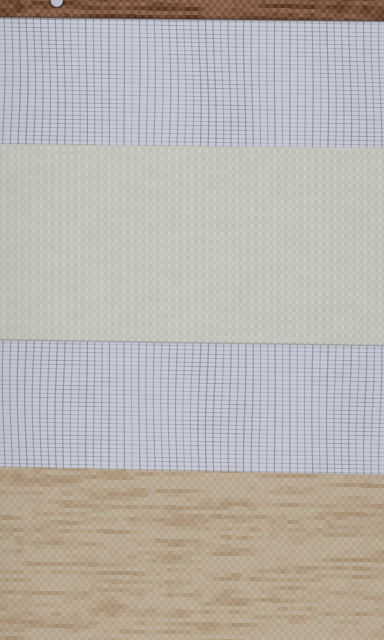
A Shadertoy shader for this texture:

```glsl
// A banded roller blind: a brown woven rail, then sheer mesh, cream weave, sheer mesh
// and tan weave. All bands share one slightly tilted thread grid; box-filtered lines
// draw the mesh, staggered sine stitches the cloth, and hashed yarns give the slubs.

const float COLUMNS = 51.0;               // warp threads across the canvas
const float ROWS = 154.0;                 // weft threads down the canvas
const float ROW_TILT = 0.009;             // drop of the weft from left to right
const vec4 EDGE_LEFT = vec4(0.027, 0.225, 0.531, 0.729); // band edges from the top
const vec4 EDGE_DROP = vec4(0.006, 0.006, 0.009, 0.013);
const float WARP_WIDTH = 0.15;            // thread widths as a share of the pitch
const float WEFT_WIDTH = 0.24;
const vec2 HOLE_CENTER = vec2(0.148, 0.001);
const float HOLE_RADIUS = 0.0105;         // in canvas heights

const vec3 SHEER = vec3(0.765, 0.775, 0.832);
const vec3 SHEER_THREAD = vec3(0.56, 0.56, 0.575);
const vec3 CREAM = vec3(0.758, 0.760, 0.728);
const vec3 TAN = vec3(0.715, 0.660, 0.578);
const vec3 TAN_YARN = vec3(0.66, 0.565, 0.455);
const vec3 BROWN = vec3(0.52, 0.37, 0.285);
const vec3 BROWN_YARN = vec3(0.36, 0.225, 0.15);
const vec3 HOLE = vec3(0.72, 0.73, 0.79);
const float TAU = 6.2831853;

float hash(vec2 p) {
    p = fract(p * vec2(0.1031, 0.1137));
    p += dot(p, p.yx + 33.33);
    return fract((p.x + p.y) * p.x * 97.31);
}

// Smooth variation along one yarn, independent from row to row
float yarnNoise(float x, float row) {
    float i = floor(x);
    float f = smoothstep(0.0, 1.0, x - i);
    return mix(hash(vec2(i, row)), hash(vec2(i + 1.0, row)), f);
}

// Box-filtered coverage of evenly spaced threads centred on each cell
float threadArea(float x, float width) {
    return floor(x) * width + min(fract(x), width);
}
float threads(float x, float width, float footprint) {
    float start = x - 0.5 + 0.5 * width;
    float h = 0.5 * footprint;
    return (threadArea(start + h, width) - threadArea(start - h, width)) / footprint;
}

// Staggered raised stitches, -1 to 1
float stitches(vec2 grid) {
    float stagger = 0.5 * mod(floor(grid.y), 2.0);
    float across = cos(TAU * (grid.x + stagger));
    float down = sin(0.5 * TAU * fract(grid.y));
    return across * down;
}

// Open mesh with drifting thread strength
vec3 sheerMesh(vec2 grid, vec2 footprint, vec2 uv) {
    float sway = 0.22 * sin(uv.y * 19.0 + uv.x * 9.0) * sin(uv.x * 7.0 + 1.0);
    float x = grid.x + sway;
    float row = floor(grid.y);
    float patches = 0.5 + 0.5 * sin(uv.x * 17.0 + 2.0 * sin(uv.y * 13.0));
    float warp = threads(x, WARP_WIDTH, footprint.x);
    float weft = threads(grid.y, WEFT_WIDTH, footprint.y);
    float warpInk = 0.45 + 0.45 * hash(vec2(floor(x), 7.0));
    float weftInk = (0.25 + 0.4 * yarnNoise(x * 0.35, row)) * mix(0.65, 1.15, patches);
    float ink = warp * warpInk + weft * weftInk + 0.35 * warp * weft;
    return mix(SHEER, SHEER_THREAD, clamp(ink, 0.0, 1.0));
}

vec3 creamWeave(vec2 grid, vec2 footprint, vec2 uv) {
    float stitch = stitches(grid);
    float rib = threads(grid.x, 0.3, footprint.x) - 0.3;
    float yarn = yarnNoise(grid.x * 0.6, floor(grid.y)) - 0.5;
    float relief = mix(0.018, 0.026, uv.x) * stitch + 0.022 * rib + 0.018 * yarn;
    return CREAM + relief;
}

// Slubbed cloth: long and short streaks of a darker yarn under the stitches
vec3 slubWeave(vec2 grid, vec3 base, vec3 yarnColor, float relief) {
    float row = floor(grid.y);
    float streak = 0.65 * yarnNoise(grid.x * 0.13, row)
                 + 0.35 * yarnNoise(grid.x * 0.8, row + 31.0);
    vec3 cloth = mix(base, yarnColor, smoothstep(0.35, 0.95, streak));
    return cloth + relief * (stitches(grid) + 0.8 * (hash(floor(grid * vec2(2.0, 1.0))) - 0.5));
}

void mainImage(out vec4 fragColor, in vec2 fragCoord) {
    vec2 uv = fragCoord / iResolution.xy;
    float depth = 1.0 - uv.y;
    float px = 1.0 / iResolution.y;
    vec2 pitch = vec2(COLUMNS, ROWS);
    vec2 grid = vec2(uv.x, depth - ROW_TILT * uv.x) * pitch + vec2(0.0, 4.0);
    vec2 footprint = pitch / iResolution.xy;

    // Signed distances below each band edge
    vec4 below = depth - EDGE_LEFT - EDGE_DROP * uv.x;
    vec4 cover = smoothstep(vec4(-px), vec4(px), below);

    vec3 sheer = sheerMesh(grid, footprint, uv);
    vec3 color = slubWeave(grid, BROWN, BROWN_YARN, 0.055);
    color = mix(color, sheer, cover.x);
    color = mix(color, creamWeave(grid, footprint, uv), cover.y);
    color = mix(color, sheer, cover.z);
    color = mix(color, slubWeave(grid, TAN, TAN_YARN, 0.026), cover.w);

    // Seams: dark rail lip, cream hem and faint cloth borders
    vec4 seam = exp(-pow(below / vec4(0.0022, 0.0015, 0.0016, 0.0015), vec4(2.0)));
    color *= 1.0 - dot(seam, vec4(0.32, 0.03, 0.16, 0.04));

    // Round cutout in the rail with a shaded rim
    vec2 toHole = (vec2(uv.x, depth) - HOLE_CENTER) * vec2(iResolution.x / iResolution.y, 1.0);
    float hole = length(toHole) - HOLE_RADIUS;
    color *= 1.0 - 0.45 * exp(-pow(hole / 0.002, 2.0));
    color = mix(color, HOLE, 1.0 - smoothstep(-px, px, hole + 0.001));

    // Soft uneven light
    color *= 1.0 + 0.015 * sin(uv.x * 3.1) - 0.02 * (1.0 - smoothstep(0.0, 0.15, uv.x));
    fragColor = vec4(clamp(color, 0.0, 1.0), 1.0);
}
```
